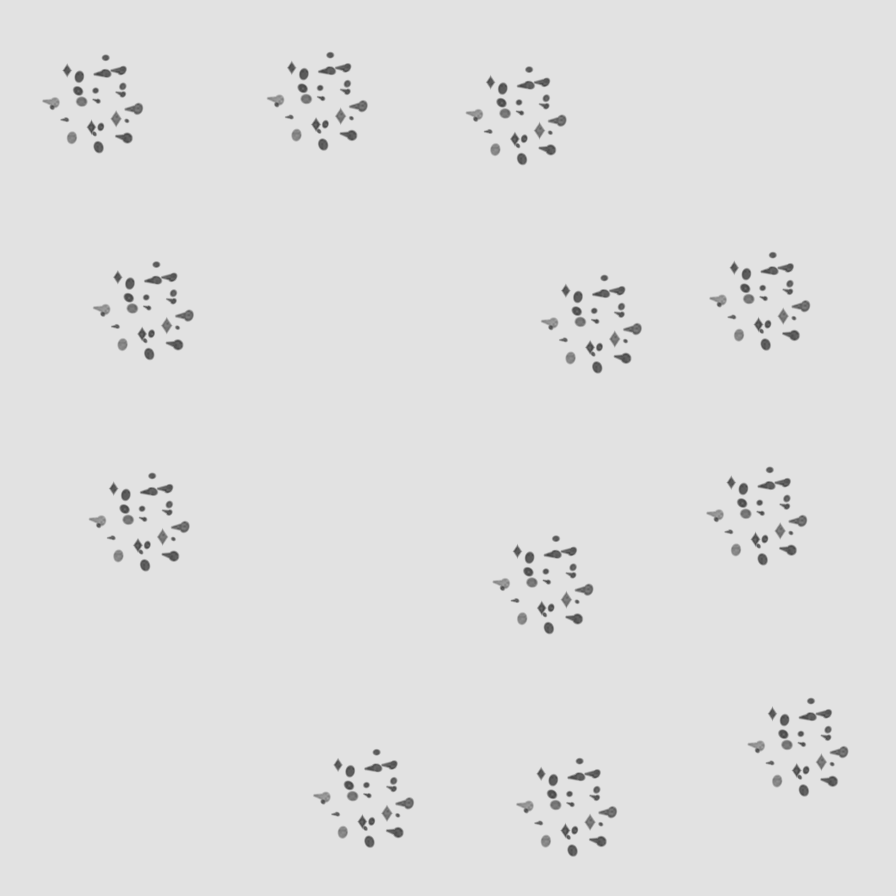
This pattern is drawn by a WebGL 2 fragment shader. Its source:

```glsl
#version 300 es
precision highp float;

uniform vec2 u_resolution;
out vec4 fragColor;

const vec3 PAPER = vec3(0.886);
const float DARK_TONE = 0.31;
const float PALE_TONE = 0.54;
const float CELLS = 4.0;
const int GRAINS = 23;
const float CLUSTER_RADIUS = 0.055;
const float FEATHER = 0.0016;
const float GOLDEN_ANGLE = 2.39996;

float hash(vec2 p) {
    return fract(sin(dot(p, vec2(127.1, 311.7))) * 43758.5453);
}

vec2 hash2(vec2 p) {
    return vec2(hash(p), hash(p + 17.3));
}

float valueNoise(vec2 p) {
    vec2 i = floor(p);
    vec2 f = fract(p);
    f = f * f * (3.0 - 2.0 * f);
    float low = mix(hash(i), hash(i + vec2(1.0, 0.0)), f.x);
    float high = mix(hash(i + vec2(0.0, 1.0)), hash(i + 1.0), f.x);
    return mix(low, high, f.y);
}

mat2 rotation(float angle) {
    float c = cos(angle);
    float s = sin(angle);
    return mat2(c, -s, s, c);
}

float ellipseDistance(vec2 p, float radius, float aspect) {
    return length(p * vec2(1.0, aspect)) - radius;
}

float diamondDistance(vec2 p, float radius) {
    return (abs(p.x) * 1.5 + abs(p.y) - radius) * 0.6;
}

// Thin streak that narrows away from the grain
float tailDistance(vec2 p, vec2 tip, float radius) {
    float along = clamp(dot(p, tip) / dot(tip, tip), 0.0, 1.0);
    return length(p - tip * along) - radius * mix(0.75, 0.2, along);
}

float grainDistance(vec2 p, float radius, float seed) {
    float kind = hash(vec2(seed, 5.0));
    if (kind < 0.1) return diamondDistance(p, max(radius, 0.0045) * 1.5);
    float turn = 6.2832 * hash(vec2(seed, 6.0));
    float aspect = mix(1.0, 1.35, hash(vec2(seed, 7.0)));
    float body = ellipseDistance(rotation(turn) * p, radius, aspect);
    if (kind < 0.76) return body;
    vec2 tip = vec2(-2.1, mix(-0.2, 1.2, hash(vec2(seed, 8.0)))) * radius;
    return min(body, tailDistance(p, tip, radius));
}

// Golden-angle spread, loosened by a random offset
vec2 grainCentre(float index) {
    float reach = CLUSTER_RADIUS * sqrt((index + 0.5) / float(GRAINS));
    float angle = index * GOLDEN_ANGLE + 0.8;
    vec2 offset = (hash2(vec2(index, 2.0)) - 0.5) * 0.015;
    return reach * vec2(cos(angle), sin(angle)) + offset;
}

// Every cluster is the same stamp, so seeds depend on the grain only
vec3 drawCluster(vec3 color, vec2 p) {
    float mottle = (valueNoise(p * 420.0) - 0.5) * 0.12;
    for (int i = 0; i < GRAINS; i++) {
        float seed = float(i);
        vec2 centre = grainCentre(seed);
        float radius = mix(0.0023, 0.0071, hash(vec2(seed, 3.0)));
        float d = grainDistance(p - centre, radius, seed);

        // Paler grains gather near the top; rims are darker than cores
        float paleness = smoothstep(0.6, 1.0, hash(vec2(seed, 4.0)) + 3.0 * centre.y);
        float core = smoothstep(0.0, 0.004, -d);
        float tone = mix(DARK_TONE, PALE_TONE, paleness) + 0.05 * core + mottle;
        float coverage = 1.0 - smoothstep(-FEATHER, FEATHER, d);
        color = mix(color, vec3(tone), coverage);
    }
    return color;
}

void main() {
    vec2 uv = gl_FragCoord.xy / u_resolution;
    vec2 cell = floor(uv * CELLS);
    vec2 local = (fract(uv * CELLS) - 0.5) / CELLS;
    vec3 color = PAPER;

    // One cell in each row stays empty
    float emptyColumn = floor(CELLS * hash(vec2(cell.y, 41.0)));
    if (cell.x != emptyColumn) {
        vec2 shift = (hash2(cell + 9.0) - 0.5) * 0.108;
        color = drawCluster(color, local - shift);
    }
    fragColor = vec4(color, 1.0);
}
```
